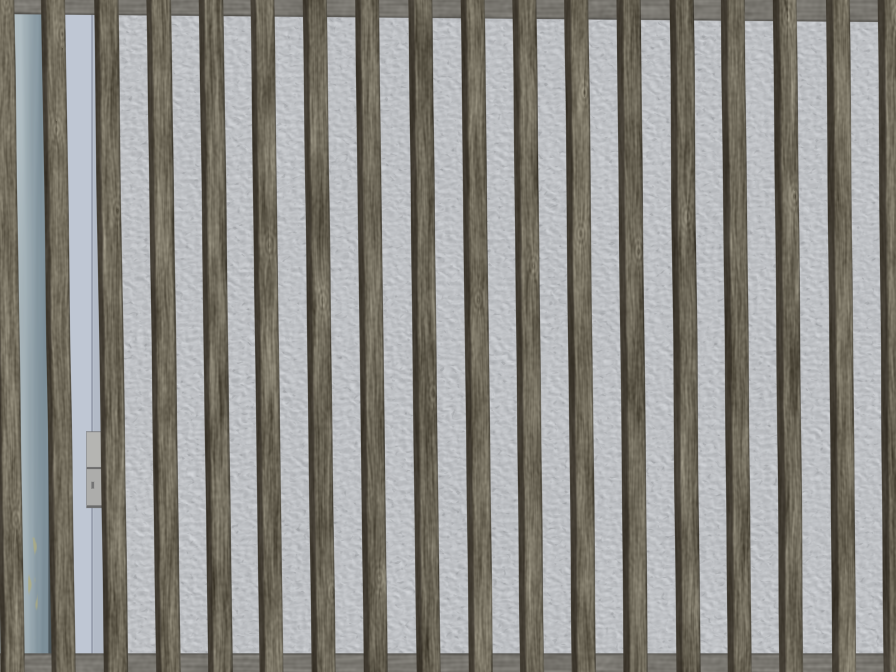
Reproduce this pattern procedurally as a WebGL 2 fragment shader.

```glsl
#version 300 es
precision highp float;

#define PITCH_BOTTOM 0.0774
#define PITCH_TOP 0.0778
#define LEAN 0.0156
#define SLAT_WIDTH 0.0362
#define SIDE_WIDTH 0.0092
#define GRAIN 0.17
#define STUCCO 0.13
#define WALL vec3(0.735, 0.745, 0.760)
#define WOOD vec3(0.435, 0.412, 0.352)
#define WOOD_SIDE vec3(0.250, 0.228, 0.190)
#define RAIL vec3(0.475, 0.465, 0.440)

uniform vec2 u_resolution;
out vec4 fragColor;

vec2 hash2(vec2 p) {
  vec3 q = fract(p.xyx * vec3(0.1031, 0.1030, 0.0973));
  q += dot(q, q.yzx + 33.33);
  return fract((q.xx + q.yz) * q.zy);
}

float corner(vec2 cell, vec2 offset) {
  return dot(hash2(cell) * 2.0 - 1.0, offset);
}

float gradientNoise(vec2 p) {
  vec2 i = floor(p), f = fract(p);
  vec2 u = f * f * f * (f * (f * 6.0 - 15.0) + 10.0);
  vec2 e = vec2(0.0, 1.0);
  return mix(mix(corner(i, f), corner(i + e.yx, f - e.yx), u.x),
             mix(corner(i + e.xy, f - e.xy), corner(i + e.yy, f - e.yy), u.x), u.y);
}

// 1 where x is above the edge, smoothed over about a pixel
float above(float edge, float x, float px) {
  return smoothstep(-0.75 * px, 0.75 * px, x - edge);
}

float box(vec2 p, vec2 center, vec2 halfSize, float px) {
  vec2 q = abs(p - center) - halfSize;
  return 1.0 - above(0.0, max(q.x, q.y), px);
}

// Rough render lit from above, with small worm-like pits
vec3 stucco(vec2 p) {
  vec2 q = p * vec2(105.0, 145.0) + 40.0;
  q += 0.5 * gradientNoise(q * 0.6);
  float relief = gradientNoise(q) - gradientNoise(q + vec2(0.25, 0.4));
  float pits = smoothstep(0.18, 0.55, gradientNoise(q * 1.25 + 70.0));
  float fine = gradientNoise(q * 2.3);
  return WALL + STUCCO * (0.8 * relief - 0.55 * pits + 0.22 * fine + 0.08)
       + 0.012 * gradientNoise(p * 6.0);
}

// Wall, glazed strip and door frame at the left, rails at top and bottom
vec3 backdrop(vec2 p, float px) {
  vec3 color = stucco(p);

  vec3 frame = mix(vec3(0.75, 0.78, 0.83), vec3(0.70, 0.73, 0.78), above(0.139, p.x, px));
  frame = mix(frame, vec3(0.57, 0.60, 0.66), box(p, vec2(0.137, 0.5), vec2(0.0012, 0.5), px));
  color = mix(frame, color, above(0.165, p.x, px));

  vec3 glass = mix(vec3(0.70, 0.75, 0.77), vec3(0.49, 0.56, 0.60), smoothstep(0.02, 0.068, p.x));
  glass += 0.04 * gradientNoise(vec2(p.x * 150.0, p.y * 3.0));
  float glint = smoothstep(0.1, 0.4, gradientNoise(p * vec2(130.0, 35.0)));
  glint *= box(p, vec2(0.049, 0.12), vec2(0.007, 0.08), px);
  glass = mix(glass, vec3(0.70, 0.68, 0.48), 0.7 * glint);
  glass = mix(glass, vec3(0.30, 0.34, 0.36), above(0.072, p.x, px));
  color = mix(glass, color, above(0.078, p.x, px));

  // Latch in two parts
  color = mix(color, vec3(0.42), box(p, vec2(0.142, 0.301), vec2(0.0135, 0.057), px));
  color = mix(color, vec3(0.71, 0.71, 0.70), box(p, vec2(0.141, 0.331), vec2(0.012, 0.026), px));
  color = mix(color, vec3(0.68, 0.68, 0.67), box(p, vec2(0.141, 0.275), vec2(0.012, 0.027), px));
  color = mix(color, vec3(0.45), box(p, vec2(0.138, 0.278), vec2(0.002, 0.005), px));

  float railTop = 0.979 - 0.0091 * p.x;
  vec3 rail = RAIL + 0.10 * gradientNoise(p * vec2(14.0, 190.0)) + 0.05 * gradientNoise(p * 120.0);
  rail *= 1.0 - 0.25 * (1.0 - smoothstep(0.0, 0.005, min(abs(p.y - railTop), abs(p.y - 0.0278))));
  return mix(color, rail, max(above(railTop, p.y, px), 1.0 - above(0.0278, p.y, px)));
}

// Weathered timber: d runs across the slat, y along it
vec3 timber(float d, float y, float id, float px) {
  vec2 g = vec2(d, y);
  float figure = 0.0;
  for (int k = 0; k < 2; k++) {
    vec2 h = hash2(vec2(id * 3.1 + 5.0, float(k) * 17.0 + 2.0));
    vec2 q = (g - vec2(mix(0.35, 0.9, h.x) * SLAT_WIDTH, h.y)) * vec2(1.0, 0.45);
    float r = length(q);
    float patchMask = exp(-r * r * 9000.0) * step(0.3, h.x);
    figure += patchMask * (0.45 * sin(r * 1300.0 + 5.0 * h.y) + 0.35);
    figure -= 0.9 * exp(-r * r * 250000.0) * step(0.75, h.x);
    g.x += 0.004 * patchMask * sign(q.x);
  }
  g.x += 0.005 * gradientNoise(vec2(id * 7.3, y * 7.0));
  vec2 seed = vec2(id * 13.7, id * 5.9);
  float fibre = gradientNoise(g * vec2(150.0, 9.0) + seed)
              + 0.8 * gradientNoise(g * vec2(330.0, 28.0) + seed);
  float stain = gradientNoise(g * vec2(35.0, 6.0) + seed + 50.0);
  float speck = gradientNoise(g * vec2(220.0, 130.0) + seed);
  float tone = GRAIN * (fibre + 0.8 * stain + 0.45 * speck + 0.6 * figure);

  float tint = hash2(vec2(id, 9.0)).x - 0.5;
  vec3 face = WOOD * (1.0 + 0.09 * tint) + tone * vec3(1.0, 1.0, 0.95);
  face *= 1.0 - 0.30 * smoothstep(SLAT_WIDTH - 0.004, SLAT_WIDTH, d);
  vec3 side = WOOD_SIDE + 0.35 * tone;
  float sideEdge = SIDE_WIDTH * (0.8 + 0.02 * id) + 0.0015 * gradientNoise(vec2(y * 18.0, id * 3.3));
  return mix(side, face, above(sideEdge, d, 2.0 * px));
}

void main() {
  float px = 1.0 / u_resolution.y;
  vec2 p = gl_FragCoord.xy * px;

  // Slightly leaning slats, each a little out of place
  float pitch = mix(PITCH_BOTTOM, PITCH_TOP, p.y);
  float s = (p.x + LEAN * p.y) / pitch;
  float id = floor(s + 0.25);
  vec2 jitter = hash2(vec2(id, 31.0)) - 0.5;
  float d = (s - id) * pitch + 0.002 * jitter.x + 0.0012 * gradientNoise(vec2(p.y * 5.0, id * 4.7));
  float width = SLAT_WIDTH + 0.0015 * jitter.y;

  float cover = above(0.0, d, px) * (1.0 - above(width, d, px));
  vec3 color = mix(backdrop(p, px), timber(d, p.y, id, px), cover);
  fragColor = vec4(clamp(color, 0.0, 1.0), 1.0);
}
```
